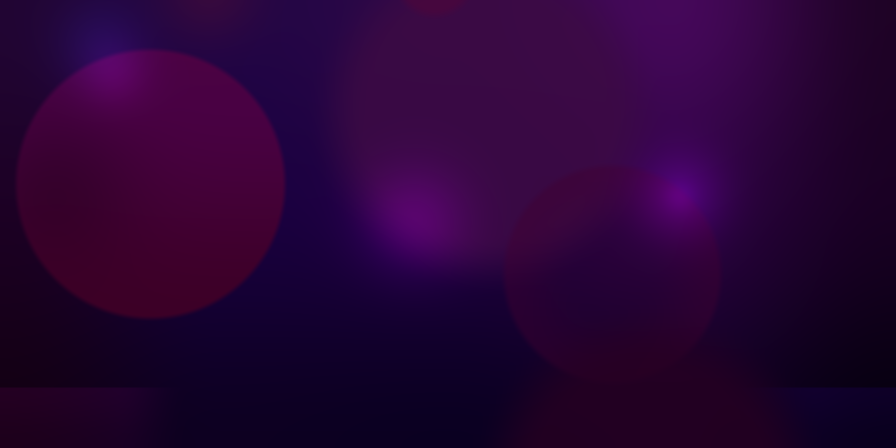
This background is drawn by a Shadertoy shader. Its source:

```glsl
// Dark violet backdrop with soft bokeh discs, small glows and a low floor band.

// Lengths are in canvas heights; x runs from 0 to 2 on a 2:1 canvas.
const float COLUMN_STEP = 0.5;
const float FLOOR_TOP = 0.135;

// Backdrop colours from left to right, at three heights
const vec3 TOP_ROW[5] = vec3[5](
    vec3(0.13, 0.02, 0.20), vec3(0.13, 0.02, 0.27), vec3(0.18, 0.03, 0.28),
    vec3(0.27, 0.03, 0.35), vec3(0.12, 0.01, 0.15));
const vec3 MIDDLE_ROW[5] = vec3[5](
    vec3(0.11, 0.00, 0.14), vec3(0.10, 0.00, 0.25), vec3(0.12, 0.00, 0.25),
    vec3(0.17, 0.01, 0.25), vec3(0.10, 0.00, 0.14));
const vec3 BOTTOM_ROW[5] = vec3[5](
    vec3(0.07, 0.00, 0.07), vec3(0.05, 0.00, 0.13), vec3(0.04, 0.00, 0.13),
    vec3(0.06, 0.00, 0.14), vec3(0.02, 0.00, 0.06));

// Discs: centre x, centre y, radius, edge softness
const vec4 LARGE_DISC = vec4(1.085, 0.740, 0.335, 0.070);
const vec4 LEFT_DISC  = vec4(0.336, 0.589, 0.300, 0.008);
const vec4 RIM_DISC   = vec4(1.367, 0.388, 0.242, 0.010);
const vec4 TOP_DISC   = vec4(0.970, 1.052, 0.086, 0.014);
const vec4 FLOOR_DISC = vec4(1.450, -0.080, 0.330, 0.080);

const vec3 LARGE_TINT = vec3(0.235, 0.040, 0.265);
const vec3 LEFT_UPPER = vec3(0.295, 0.005, 0.265);
const vec3 LEFT_LOWER = vec3(0.245, 0.000, 0.150);
const vec3 RIM_TINT   = vec3(0.250, 0.000, 0.190);
const vec3 TOP_TINT   = vec3(0.300, 0.020, 0.230);
const vec3 FLOOR_TINT = vec3(0.150, 0.000, 0.130);

// Glows: centre x, centre y, spread
const vec3 GLOW_SPOTS[6] = vec3[6](
    vec3(0.924, 0.505, 0.120), vec3(1.518, 0.562, 0.100),
    vec3(1.518, 0.562, 0.035), vec3(0.220, 0.900, 0.100),
    vec3(0.255, 0.835, 0.075), vec3(0.470, 1.020, 0.110));
const vec3 GLOW_TINTS[6] = vec3[6](
    vec3(0.130, -0.015, 0.165), vec3(0.120, 0.000, 0.190),
    vec3(0.045, 0.000, 0.070), vec3(0.020, 0.025, 0.100),
    vec3(0.070, 0.000, 0.085), vec3(0.085, 0.015, -0.030));

// Smooth blend between neighbouring colours of one row
vec3 sampleRow(vec3 row[5], float x) {
    float column = clamp(x / COLUMN_STEP, 0.0, 3.999);
    int i = int(column);
    return mix(row[i], row[i + 1], smoothstep(0.0, 1.0, fract(column)));
}

vec3 backdrop(vec2 p) {
    vec3 middle = sampleRow(MIDDLE_ROW, p.x);
    vec3 lower = mix(sampleRow(BOTTOM_ROW, p.x), middle,
                     smoothstep(0.0, 0.60, p.y));
    return mix(lower, sampleRow(TOP_ROW, p.x), smoothstep(0.45, 1.0, p.y));
}

float discMask(vec2 p, vec4 disc) {
    float edge = length(p - disc.xy) - disc.z;
    return 1.0 - smoothstep(-disc.w, disc.w, edge);
}

void mainImage(out vec4 fragColor, in vec2 fragCoord) {
    vec2 p = fragCoord / iResolution.y;
    float pixel = 1.0 / iResolution.y;
    vec3 color = backdrop(p);

    // Broad blurred disc
    color = mix(color, LARGE_TINT, 0.85 * discMask(p, LARGE_DISC));

    // Left disc, darker toward its left side
    vec2 local = (p - LEFT_DISC.xy) / LEFT_DISC.z;
    vec3 leftTint = mix(LEFT_LOWER, LEFT_UPPER, smoothstep(-1.0, 0.7, local.y));
    leftTint *= 1.0 - 0.22 * exp(-3.0 * dot(local + vec2(0.7, 0.0),
                                            local + vec2(0.7, 0.0)));
    color = mix(color, leftTint, 0.95 * discMask(p, LEFT_DISC));

    // Faint disc, stronger toward its rim
    float rimReach = length(p - RIM_DISC.xy) / RIM_DISC.z;
    float rimAmount = mix(0.15, 0.45, smoothstep(0.3, 1.0, rimReach));
    color = mix(color, RIM_TINT, rimAmount * discMask(p, RIM_DISC));

    // Small disc cut by the upper edge
    color = mix(color, TOP_TINT, 0.65 * discMask(p, TOP_DISC));

    // Floor band with tinted ends and a blurred disc rising through it
    float band = 1.0 - smoothstep(-pixel, pixel, p.y - FLOOR_TOP);
    float leftEnd = 1.0 - smoothstep(0.26, 0.42, p.x);
    float rightEnd = smoothstep(1.60, 1.85, p.x);
    float fade = 0.65 + 0.35 * smoothstep(0.0, FLOOR_TOP, p.y);
    color += band * fade * (leftEnd * vec3(0.065, 0.0, 0.055)
                          + rightEnd * vec3(0.025, 0.0, 0.085));
    color = mix(color, FLOOR_TINT, 0.80 * discMask(p, FLOOR_DISC));

    // Point glows
    for (int i = 0; i < 6; i++) {
        vec2 offset = (p - GLOW_SPOTS[i].xy) / GLOW_SPOTS[i].z;
        color += GLOW_TINTS[i] * exp(-dot(offset, offset));
    }

    fragColor = vec4(clamp(color, 0.0, 1.0), 1.0);
}
```
